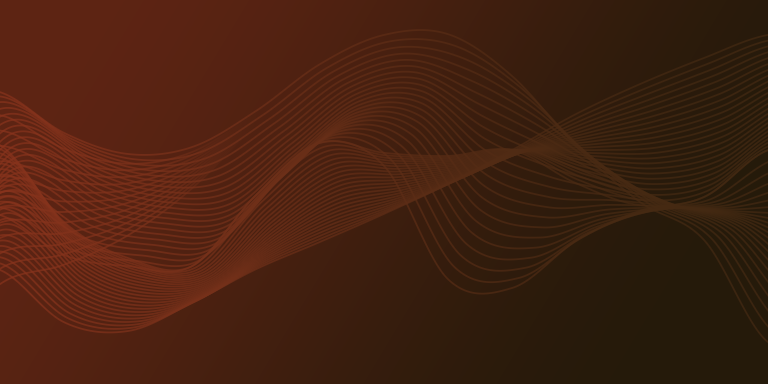
Reproduce this background procedurally as a Shadertoy shader.

```glsl
// Twisting ribbons of fine lines over a diagonal rust-to-olive gradient.

#define CREST_COUNT 22
#define SWEEP_COUNT 24
#define NET_COUNT 12
#define HALF_WIDTH 0.0023
#define LINE_OPACITY 0.72
#define GLOW_OPACITY 0.3
#define CREST_LAG 0.05
#define SWEEP_LAG 0.025
#define RUST vec3(0.365, 0.14, 0.075)
#define OLIVE vec3(0.145, 0.10, 0.04)
#define LINE_WARM vec3(0.54, 0.20, 0.11)
#define LINE_DIM vec3(0.265, 0.16, 0.07)

const int KNOTS = 13;

// Heights of the two edges of each ribbon, at even steps across the canvas.
const vec2 CREST[KNOTS] = vec2[KNOTS](
    vec2(.760, .440), vec2(.654, .336), vec2(.599, .307), vec2(.617, .307),
    vec2(.711, .492), vec2(.833, .628), vec2(.909, .568), vec2(.911, .273),
    vec2(.802, .250), vec2(.620, .372), vec2(.474, .451), vec2(.375, .487),
    vec2(.109, .609));
const vec2 SWEEP[KNOTS] = vec2[KNOTS](
    vec2(.622, .297), vec2(.422, .161), vec2(.328, .138), vec2(.307, .211),
    vec2(.492, .299), vec2(.628, .370), vec2(.602, .443), vec2(.594, .521),
    vec2(.609, .609), vec2(.523, .703), vec2(.466, .781), vec2(.487, .849),
    vec2(.609, .909));

// Catmull-Rom curve through the knots; runs on a little past both ends.
vec2 spline(vec2 k[KNOTS], float u) {
    float f = u * float(KNOTS - 1);
    int i = clamp(int(floor(f)), 0, KNOTS - 2);
    float t = f - float(i);
    vec2 a = k[max(i - 1, 0)], b = k[i], c = k[i + 1], d = k[min(i + 2, KNOTS - 1)];
    return b + 0.5 * t * (c - a + t * (2.0 * a - 5.0 * b + 4.0 * c - d
                     + t * (3.0 * (b - c) + d - a)));
}

// Height of one line; inner lines lag behind the edges, so that they cross.
float lineHeight(vec2 k[KNOTS], float u, float t, float lag) {
    vec2 edges = spline(k, u - lag * 4.0 * t * (1.0 - t));
    return mix(edges.x, edges.y, t);
}

// Height of a line in the net that fans out at the left, below the crest.
float netHeight(float u, float t) {
    float spread = mix(0.06, 0.5, t);
    return spline(CREST, u).x - spread * pow(max(1.0 - u / 0.42, 0.0), 1.7);
}

// Box-filtered cover of a line at height h that rises by the given slope.
float stroke(float y, float h, float slope, float px) {
    float d = (y - h) * inversesqrt(1.0 + slope * slope);
    return clamp((d + HALF_WIDTH) / px + 0.5, 0.0, 1.0)
         - clamp((d - HALF_WIDTH) / px + 0.5, 0.0, 1.0);
}

// Share of the background left showing through a ribbon.
float ribbon(vec2 k[KNOTS], vec2 uv, int count, float lag, float aspect, float px) {
    const float du = 0.002;
    float clear = 1.0;
    for (int i = 0; i < count; i++) {
        float t = float(i) / float(count - 1);
        float h = lineHeight(k, uv.x, t, lag);
        float slope = (lineHeight(k, uv.x + du, t, lag) - h) / (du * aspect);
        clear *= 1.0 - LINE_OPACITY * stroke(uv.y, h, slope, px);
    }
    return clear;
}

// Share of the background left showing through the net.
float net(vec2 uv, float aspect, float px) {
    const float du = 0.002;
    float opacity = LINE_OPACITY * (1.0 - smoothstep(0.18, 0.34, uv.x));
    float clear = 1.0;
    for (int i = 0; i < NET_COUNT; i++) {
        float t = float(i) / float(NET_COUNT - 1);
        float h = netHeight(uv.x, t);
        float slope = (netHeight(uv.x + du, t) - h) / (du * aspect);
        clear *= 1.0 - opacity * stroke(uv.y, h, slope, px);
    }
    return clear;
}

void mainImage(out vec4 fragColor, in vec2 fragCoord) {
    vec2 uv = fragCoord / iResolution.xy;
    float aspect = iResolution.x / iResolution.y;
    float px = 1.0 / iResolution.y;

    // Background gradient
    float shade = smoothstep(0.1, 1.15, uv.x + 0.3 * (1.0 - uv.y));
    vec3 color = mix(RUST, OLIVE, shade);
    vec3 lineColor = mix(LINE_WARM, LINE_DIM, smoothstep(-0.1, 0.95, uv.x));

    // Three sets of lines
    float clear = ribbon(CREST, uv, CREST_COUNT, CREST_LAG, aspect, px)
                * ribbon(SWEEP, uv, SWEEP_COUNT, SWEEP_LAG, aspect, px)
                * net(uv, aspect, px);

    // Soft slanted streak where the crest folds
    vec2 q = (uv - vec2(0.455, 0.68)) * vec2(2.0, 1.0);
    vec2 along = normalize(vec2(0.85, 0.5));
    vec2 local = vec2(dot(q, along), dot(q, vec2(-along.y, along.x))) / vec2(0.11, 0.022);
    clear *= 1.0 - GLOW_OPACITY * exp(-dot(local, local));

    fragColor = vec4(mix(lineColor, color, clear), 1.0);
}
```
